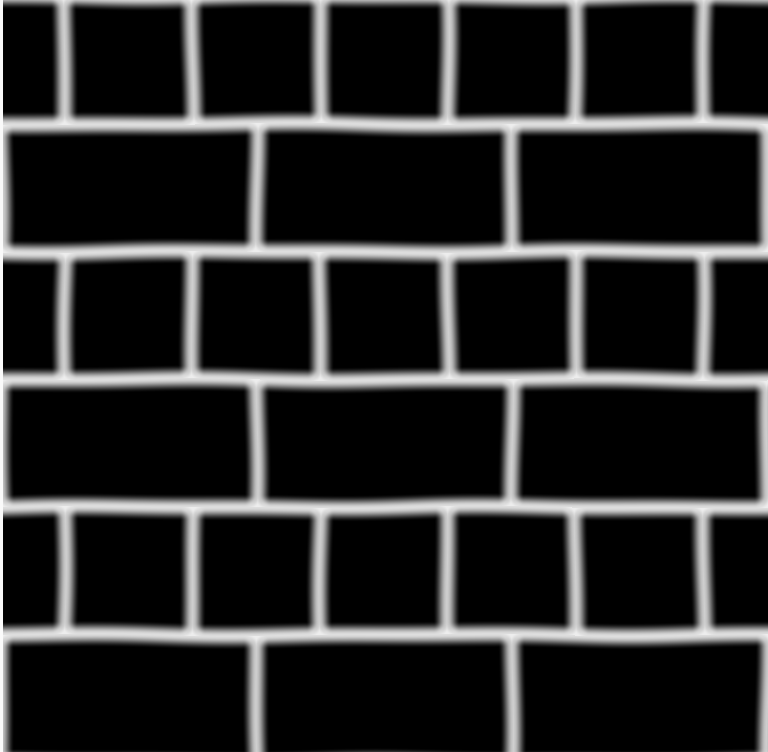
Reproduce this pattern procedurally as a Shadertoy shader.

```glsl
#define CELLS 6.014         // square bricks across the canvas
#define ORIGIN vec2(-0.010, 0.028)
#define SQUARE_SHIFT 0.498  // offset of the square courses
#define INSET 0.055         // half the joint width
#define CORNER 0.05         // corner radius
#define BLUR 0.052          // softness of brick edges
#define WOBBLE 0.0075       // unevenness of the courses
#define BED_TONE 0.86       // horizontal joints
#define HEAD_TONE 0.79      // vertical joints
#define CROSS_TONE 0.93     // where joints meet
#define MARGIN 0.0040       // pale strip at the left

// Layered sines that bend the joints a little
vec2 wobble(vec2 p) {
    vec2 slow = sin(p.yx * vec2(2.3, 2.1) + p * 0.9 + vec2(0.7, 2.4));
    vec2 quick = sin(p.yx * vec2(4.7, 3.9) - p * 1.7 + vec2(3.1, 0.4));
    return WOBBLE * (slow + 0.6 * quick);
}

// Signed distance to a box with rounded corners
float roundedBox(vec2 p, vec2 halfSize, float radius) {
    vec2 q = abs(p) - halfSize + radius;
    return length(max(q, 0.0)) + min(max(q.x, q.y), 0.0) - radius;
}

void mainImage(out vec4 fragColor, in vec2 fragCoord) {
    // Cell units, measured down from the top edge
    vec2 fromTop = vec2(fragCoord.x, iResolution.y - fragCoord.y);
    vec2 p = fromTop / iResolution.x * CELLS + ORIGIN;
    p += wobble(p);

    // Courses alternate between square and double-width bricks
    float isWide = mod(floor(p.y), 2.0);
    float width = 1.0 + isWide;
    float x = p.x - SQUARE_SHIFT * (1.0 - isWide);
    vec2 local = vec2(mod(x, width) - 0.5 * width, fract(p.y) - 0.5);
    vec2 halfSize = vec2(0.5 * width, 0.5) - INSET;

    // Blurred mortar, lighter along the beds and at the crossings
    float d = roundedBox(local, halfSize, CORNER);
    vec2 q = abs(local) - halfSize;
    float bed = smoothstep(-0.05, 0.05, q.y - q.x);
    float tone = mix(HEAD_TONE, BED_TONE, bed);
    tone = mix(tone, CROSS_TONE, smoothstep(INSET * 0.8, INSET * 1.6, d));
    float shade = tone * smoothstep(-BLUR, BLUR, d);

    // Pale margin
    float edge = 0.5 / iResolution.x;
    float margin = 1.0 - smoothstep(MARGIN - edge, MARGIN + edge, fragCoord.x / iResolution.x);
    shade = mix(shade, 0.98, margin);

    fragColor = vec4(vec3(shade), 1.0);
}
```
